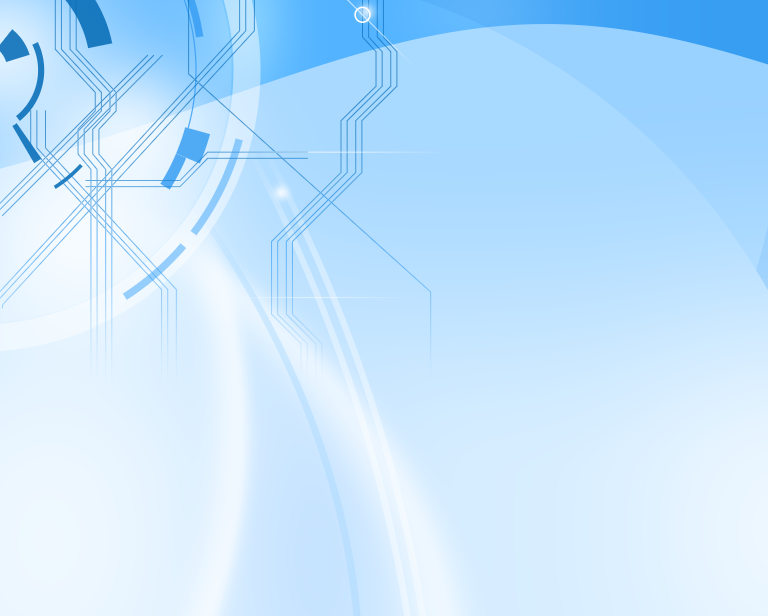
Give the GLSL for this background, as a Shadertoy shader.

```glsl
const vec3 DEEP = vec3(0.03, 0.43, 0.72);
const vec3 AZURE = vec3(0.22, 0.62, 0.95);
const vec3 SKY = vec3(0.29, 0.67, 0.98);
const vec3 PALE = vec3(0.66, 0.85, 1);
const vec3 ICE = vec3(0.84, 0.93, 1);

// Coverage from signed distance
float fill(float d, float px) { return clamp(0.5 - d / px, 0.0, 1.0); }

void whiten(inout vec3 col, float amount) { col = mix(col, vec3(1), amount); }

// Soft spot: center in xy, size in zw
float glow(vec2 p, vec4 spot) {
  vec2 q = (p - spot.xy) / spot.zw;
  return exp(-dot(q, q));
}

float segment(vec2 p, vec2 a, vec2 b) {
  vec2 ab = b - a;
  return length(p - a - ab * clamp(dot(p - a, ab) / max(dot(ab, ab), 1e-4), 0.0, 1.0));
}

// Ring sector: radius, half width, start and end angle
void arc(inout float ink, vec2 p, vec4 s, float px) {
  float r = length(p);
  float side = abs(atan(p.y, p.x) - 0.5 * (s.z + s.w)) - 0.5 * (s.w - s.z);
  ink = max(ink, fill(max(abs(r - s.x) - s.y, side * r), px));
}

// Parallel traces: upright, slanted from xy to zw, upright
void jog(inout float d, vec2 p, vec4 slant, float from, float to, int copies) {
  for (int i = 0; i < copies; i++) {
    vec2 q = p - vec2(float(i) + 0.4 * float(i / 2), 0);
    d = min(d, segment(q, vec2(slant.x, from), slant.xy));
    d = min(d, segment(q, slant.xy, slant.zw));
    d = min(d, segment(q, slant.zw, vec2(slant.z, to)));
  }
}

float streak(vec2 p, vec2 center, float reach, float px) {
  return fill(abs(p.y - center.y) - 0.08, px) * smoothstep(reach, 0.0, abs(p.x - center.x));
}

// Bell profile with separate left and right widths
float veil(float d, float left, float right) {
  float q = d / (d < 0.0 ? left : right);
  return exp(-q * q);
}

vec3 backdrop(vec2 p, float px) {
  vec3 sky = mix(SKY, AZURE, smoothstep(65.0, 120.0, p.x));
  sky = mix(sky, vec3(0.55, 0.82, 1), 0.75 * glow(p, vec4(40, 3, 7, 12)));
  sky = mix(sky, PALE, 0.22 * glow(p, vec4(78, 2, 12, 8)));
  // Dome crest and large disc
  float dx2 = pow(abs(p.x - 88.8), 2.0);
  float crest = 3.9 + 0.0058 * dx2 / (1.0 + 0.00012 * dx2);
  float disc = fill(length(p - vec2(34.4, 98.4)) - 104.1, px);
  vec3 outer = mix(vec3(0.6, 0.82, 1), PALE, smoothstep(15.0, 45.0, p.y));
  outer -= vec3(0.07, 0.04, 0.01) * fill(87.0 - length(p - vec2(40, 18)), px);
  vec3 body = mix(outer, mix(PALE, ICE, smoothstep(22.0, 78.0, p.y)), disc);
  whiten(body, 0.55 * glow(p, vec4(128, 86, 25, 32)));
  return mix(sky + 0.03 * disc, body, fill(crest - p.y, px));
}

void addVeils(inout vec3 col, vec2 p, float px) {
  col = mix(col, vec3(0.74, 0.87, 1), 0.75 * glow(p, vec4(50, 90, 15, 32)));
  whiten(col, 0.85 * glow(p, vec4(13, 38, 21, 20)));
  whiten(col, 0.7 * glow(p, vec4(21, 21, 12, 10)));
  whiten(col, 0.75 * glow(p, vec4(0, 8, 15, 13)));
  whiten(col, 0.6 * glow(p, vec4(8, 88, 27, 36)));
  // Sweeping veils
  float t = 100.0 - p.y;
  float low = smoothstep(28.0, 52.0, p.y);
  float bend = p.x - 38.9 + 0.0055 * (t - 30.0) * (t - 30.0);
  whiten(col, 0.65 * low * veil(bend, 4.5, 2.0));
  whiten(col, 0.6 * low * veil(p.x - 72.0 + (0.14 + 0.0093 * t) * t, 6.5, 4.0));
  // Narrow ribbons
  float ribbon = p.x - 66.3 + (0.155 + 0.00243 * t) * t;
  float pair = fill(min(abs(ribbon), abs(ribbon - 2.5)) - 0.55, px);
  whiten(col, 0.38 * pair * smoothstep(20.0, 45.0, p.y));
  float shade = abs(p.x - 58.1 + (0.0875 + 0.0046 * t) * t) - 0.6;
  col = mix(col, PALE, 0.45 * low * fill(shade, px));
}

void addRings(inout vec3 col, vec2 q, float px) {
  float halo = 0.35 * fill(length(q) - 41.0, px), rim = 0.0, mid = 0.0, core = 0.0;
  arc(halo, q, vec4(43.5, 2.2, -1.5, 1.6), px);
  whiten(col, 0.45 * halo);
  arc(rim, q, vec4(43.7, 0.6, 0.26, 0.65), px);
  arc(rim, q, vec4(43.7, 0.6, 0.71, 1), px);
  col = mix(col, SKY, 0.55 * rim);
  arc(mid, q, vec4(36.2, 0.6, -0.6, -0.15), px);
  arc(mid, q, vec4(36.8, 2.1, 0.27, 0.4), px);
  arc(mid, q, vec4(35.6, 0.9, 0.4, 0.56), px);
  arc(mid, q, vec4(35.2, 0.1, -0.6, 0.56), px);
  col = mix(col, AZURE, 0.85 * mid);
  arc(core, q, vec4(20, 2, -0.7, -0.2), px);
  arc(core, q, vec4(10, 0.5, -0.45, 0.9), px);
  arc(core, q, vec4(14, 3.5, 0.96, 1.04), px);
  arc(core, q, vec4(22.6, 0.3, 0.75, 1), px);
  arc(core, q, vec4(6.5, 2, -0.9, -0.3), px);
  col = mix(col, DEEP, 0.88 * core);
}

void addCircuit(inout vec3 col, vec2 p, float px) {
  float d = 1e3;
  jog(d, p, vec4(9, 8, 15.5, 15), 0.0, 18.0, 4);
  jog(d, p, vec4(15.5, 18, 12.7, 21), 18.0, 25.0, 4);
  jog(d, p, vec4(12.7, 25, 14.8, 27.5), 25.0, 64.0, 4);
  jog(d, p, vec4(39, 5, -2, 49.5), 0.0, 50.0, 3);
  jog(d, p, vec4(24, 9, -2, 35), 9.0, 35.0, 3);
  jog(d, p, vec4(5, 24, 26.3, 47), 18.0, 64.0, 3);
  jog(d, p, vec4(30.7, 12, 70.1, 47.4), 0.0, 64.0, 1);
  jog(d, p.yx, vec4(29.3, 29.3, 24.7, 33.8), 14.0, 50.0, 2);
  // Stepped bundle
  jog(d, p, vec4(59, 6, 61.2, 8.4), 0.0, 14.0, 4);
  jog(d, p, vec4(61.2, 14, 55.5, 19.6), 14.0, 28.0, 4);
  jog(d, p, vec4(55.5, 28, 44.2, 39.2), 28.0, 51.0, 4);
  jog(d, p, vec4(44.2, 51, 49, 55.8), 51.0, 64.0, 4);
  vec3 ink = mix(DEEP, AZURE, smoothstep(15.0, 45.0, p.y));
  col = mix(col, ink, 0.7 * fill(d - 0.08, px) * smoothstep(64.0, 38.0, p.y));
}

void addSparks(inout vec3 col, vec2 p, float px) {
  vec2 node = vec2(59, 2.4);
  float ray = fill(segment(p, node - 3.0, node + 9.2) - 0.08, px);
  whiten(col, fill(abs(length(p - node) - 1.2) - 0.13, px));
  whiten(col, 0.75 * ray * smoothstep(69.0, 60.0, p.x));
  whiten(col, 0.7 * glow(p, vec4(59.7, 1.9, 1.2, 1.2)));
  whiten(col, 0.8 * glow(p, vec4(45.8, 31.3, 1.1, 1.1)));
  whiten(col, 0.7 * streak(p, vec2(54, 24.7), 22.0, px));
  whiten(col, 0.5 * streak(p, vec2(52, 48.3), 17.0, px));
}

void mainImage(out vec4 fragColor, in vec2 fragCoord) {
  // Canvas of 125 x 100 units, y down
  vec2 uv = fragCoord / iResolution.xy;
  vec2 p = vec2(125.0 * uv.x, 100.0 - 100.0 * uv.y);
  float px = 100.0 / iResolution.y;
  vec3 col = backdrop(p, px);
  addVeils(col, p, px);
  addRings(col, p - vec2(-3.3, 11.4), px);
  addCircuit(col, p, px);
  addSparks(col, p, px);
  fragColor = vec4(clamp(col, 0.0, 1.0), 1);
}
```
